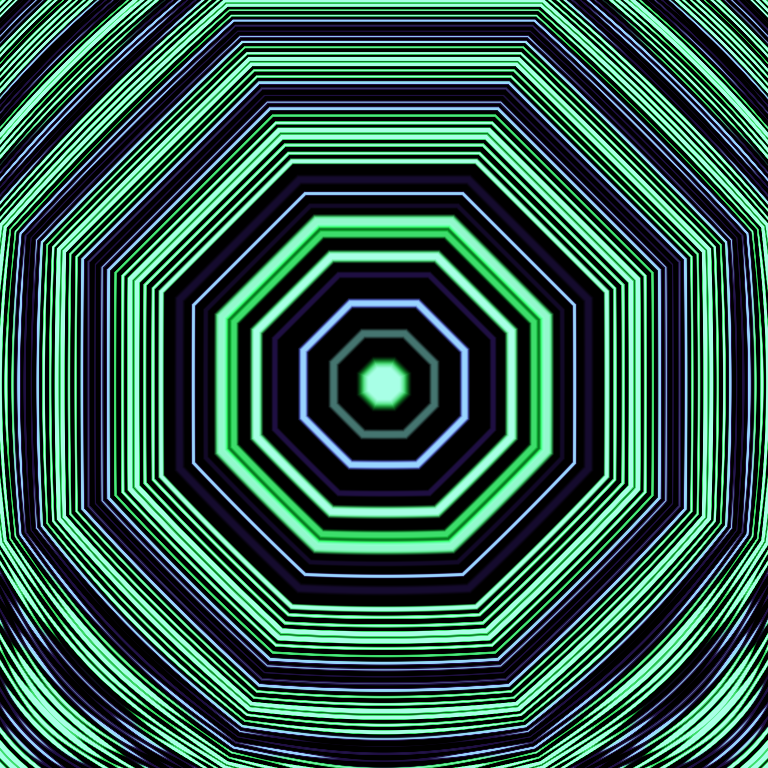
Give the GLSL for this background, as a WebGL 1 fragment shader.

```glsl
precision highp float;
// Concentric neon octagons around a glowing core. Distinct inner rings give way
// to ever finer bands, made by cosines of the squared octagon distance.
// Unequal bending of these cosines breaks the outer bands into long streaks.

uniform vec2 u_resolution;

#define SECTOR 0.78539816
#define HALF_SIDE 0.41421356
#define BROAD_PERIOD 0.0715
#define MID_PERIOD 0.0234
#define FINE_PERIOD 0.00636
#define STREAK_PERIOD 0.031
#define BEND 0.075
#define OUTER_BEND 1.2
#define BEND_START 0.38
#define BAND_START 0.297
#define LEVEL 0.41

const float TAU = 6.2831853;
const vec3 PURPLE = vec3(0.12, 0.06, 0.26);
const vec3 BLUE = vec3(0.60, 0.83, 1.0);
const vec3 TEAL = vec3(0.27, 0.46, 0.44);
const vec3 DEEP_GREEN = vec3(0.02, 0.38, 0.10);
const vec3 GREEN = vec3(0.24, 0.87, 0.42);
const vec3 MINT = vec3(0.66, 1.0, 0.90);

// Soft ring with a bright core and a tinted rim.
vec3 ring(float d, float radius, float halfWidth, vec3 core, vec3 rim) {
  float x = abs(d - radius) / halfWidth;
  return mix(core, rim, smoothstep(0.3, 1.0, x)) * (1.0 - smoothstep(0.6, 1.3, x));
}

// Cosine wave with its crest at the given squared distance.
float wave(float s, float crest, float period) {
  return cos(TAU * (s - crest) / period);
}

// Colour ramps: black, deep green, green, mint; and black, purple, blue.
vec3 warmRamp(float v) {
  vec3 c = DEEP_GREEN * smoothstep(0.38, 0.50, v);
  c = mix(c, GREEN, smoothstep(0.48, 0.60, v));
  return mix(c, MINT, smoothstep(0.66, 0.82, v));
}

vec3 coolRamp(float v) {
  vec3 c = PURPLE * smoothstep(0.12, 0.34, v);
  return mix(c, BLUE, smoothstep(0.46, 0.74, v));
}

// Fine bands outside the inner rings; the waves drift apart as the bend grows.
vec3 bands(float d, float s, float outerBend) {
  float cyclesPerPixel = 2.0 * d / (FINE_PERIOD * min(u_resolution.x, u_resolution.y));
  float detail = 1.0 - 0.5 * smoothstep(0.45, 0.9, cyclesPerPixel);
  float broad = wave(s + 0.3 * outerBend, 0.1055, BROAD_PERIOD);
  float streak = wave(s - outerBend, 0.09, STREAK_PERIOD)
               * smoothstep(0.002, 0.012, outerBend);
  float v = LEVEL + 0.28 * broad + 0.26 * streak
          + 0.22 * wave(s + outerBend, 0.0836, MID_PERIOD)
          + 0.40 * detail * wave(s, 0.1094, FINE_PERIOD);
  return mix(coolRamp(v), warmRamp(v), smoothstep(-0.5, 0.0, broad + 0.4 * streak));
}

// Inner rings, thin outer lines and the core.
vec3 innerRings(float d) {
  vec3 c = ring(d, 0.0655, 0.0062, TEAL, TEAL * 0.6);
  c += ring(d, 0.105, 0.0060, BLUE, vec3(0.25, 0.28, 0.70));
  c += ring(d, 0.142, 0.0042, PURPLE, PURPLE * 0.6);
  c += ring(d, 0.166, 0.0075, MINT, GREEN);
  c += ring(d, 0.195, 0.0058, GREEN, DEEP_GREEN);
  c += ring(d, 0.203, 0.0050, DEEP_GREEN, DEEP_GREEN * 0.5);
  c += ring(d, 0.2115, 0.0082, mix(GREEN, MINT, 0.8), GREEN);
  c += ring(d, 0.232, 0.0035, PURPLE * 0.6, PURPLE * 0.3);
  c += ring(d, 0.248, 0.0030, BLUE, PURPLE);
  c += ring(d, 0.266, 0.0060, PURPLE * 0.7, PURPLE * 0.4);
  c += ring(d, 0.290, 0.0036, MINT, GREEN);
  vec3 core = mix(MINT, vec3(0.10, 0.80, 0.25), smoothstep(0.019, 0.032, d));
  return c + core * (1.0 - smoothstep(0.025, 0.037, d));
}

void main() {
  vec2 p = (gl_FragCoord.xy - 0.5 * u_resolution) / min(u_resolution.x, u_resolution.y);
  p += vec2(0.00001);

  // Octagon distance and position along the side, from -1 to 1.
  float angle = floor(atan(p.x, p.y) / SECTOR + 0.5) * SECTOR;
  vec2 normal = vec2(sin(angle), cos(angle));
  float d = max(dot(p, normal), 0.0001);
  float side = dot(p, vec2(normal.y, -normal.x)) / (d * HALF_SIDE);

  // Bend the bands at the middle of each side, most of all near the bottom.
  float lowness = clamp(0.5 - 0.5 * normal.y, 0.0, 1.0);
  float arch = 1.0 - side * side;
  float reach = max(d - BEND_START, 0.0);
  float outerBend = OUTER_BEND * sqrt(lowness) * reach * reach * arch;
  float s = d * d - BEND * lowness * lowness * lowness * d * d * d * arch - outerBend;

  vec3 color = innerRings(sqrt(max(s, 0.0)));
  color += bands(d, s, outerBend) * smoothstep(BAND_START - 0.003, BAND_START + 0.003, d);
  gl_FragColor = vec4(min(color, vec3(1.0)), 1.0);
}
```
